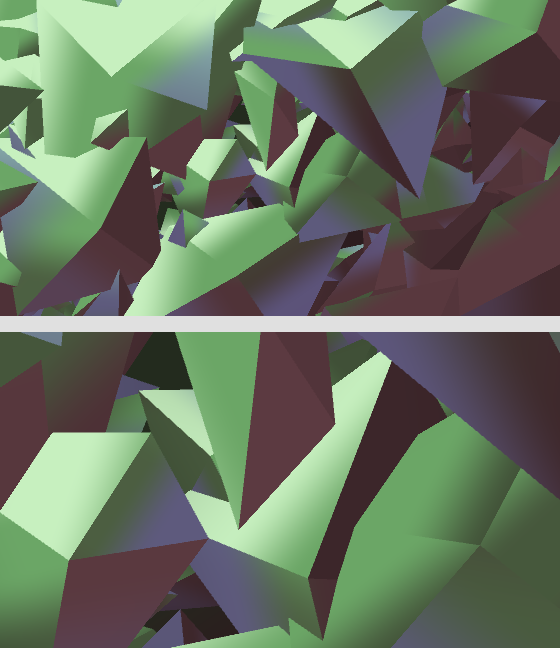
Top, the full canvas; bottom, a detail of the centre.
A Shadertoy shader for this background:

```glsl
#define BIG_CELL 0.5
#define LEVELS 3
#define SIDES 4.0
#define FACET_CONTRAST 0.55
#define FACET_JITTER 0.45
#define SHEEN 0.85
#define MAROON vec3(0.30, 0.19, 0.21)
#define OLIVE vec3(0.28, 0.35, 0.24)
#define LEAF vec3(0.42, 0.65, 0.40)
#define PALE vec3(0.78, 0.94, 0.75)
#define VIOLET vec3(0.38, 0.35, 0.53)
#define ICE vec3(0.52, 0.67, 0.69)

const float TAU = 6.28319;

struct Surface {
    float height;
    vec2 slope;   // height gradient of the visible facet
    vec2 local;   // position inside the shard, in shard sizes
    float rim;    // 0 at the apex, 1 at one rim corner
    float id;
};

vec3 hash3(float n) {
    vec3 h = fract(vec3(n) * vec3(0.1031, 0.1030, 0.0973));
    h += dot(h, h.yzx + 33.33);
    return fract((h.xxy + h.yzz) * h.zyx);
}

float cross2(vec2 a, vec2 b) { return a.x * b.y - a.y * b.x; }

// Corner of a shard relative to its apex, stretched along a diagonal
vec3 rimCorner(float seed, float spin, float k, float size) {
    vec3 h = hash3(seed + 17.0 + mod(k + SIDES, SIDES) * 3.7);
    float angle = TAU * ((k + 0.7 * h.x) / SIDES - spin);
    vec2 dir = vec2(cos(angle), sin(angle));
    float stretch = 0.75 + 0.25 * abs(dot(dir, vec2(0.8, 0.6)));
    return vec3(size * mix(0.6, 1.2, h.y) * stretch * dir, size * mix(-1.1, 0.2, h.z));
}

// Irregular pyramid; only the wedge around the point is evaluated
void addShard(vec2 q, float apex, float size, float seed, float spin, inout Surface s) {
    float k = floor(SIDES * fract(atan(q.y, q.x) / TAU + spin));
    vec3 a = rimCorner(seed, spin, k, size);
    bool before = cross2(a.xy, q) < 0.0;
    vec3 other = rimCorner(seed, spin, before ? k - 1.0 : k + 1.0, size);
    vec3 b = before ? a : other;
    if (before) { a = other; k = mod(k - 1.0 + SIDES, SIDES); }

    float area = cross2(a.xy, b.xy);
    float u = cross2(q, b.xy) / area;
    float v = cross2(a.xy, q) / area;
    float z = apex + u * a.z + v * b.z;
    if (u + v <= 1.0 && z > s.height) {
        vec2 slope = (a.z * vec2(b.y, -b.x) + b.z * vec2(-a.y, a.x)) / area;
        s = Surface(z, slope, q / size, u, seed + k * 5.3);
    }
}

Surface shardField(vec2 p) {
    Surface s = Surface(-2.0, vec2(0.0), vec2(0.0), 0.0, 0.0);
    float size = BIG_CELL;
    for (int level = 0; level < LEVELS; level++) {
        float base = -0.19 * float(level);
        // Smaller shards cannot rise above this height
        if (s.height > base + 0.7 * size) break;
        vec2 cell = floor(p / size);
        for (int n = 0; n < 9; n++) {
            vec2 c = cell + vec2(n % 3, n / 3) - 1.0;
            float seed = dot(c, vec2(13.7, 41.3)) + float(level) * 97.1 + 400.0;
            vec3 h = hash3(seed);
            vec2 q = p - (c + 0.2 + 0.6 * h.xy) * size;
            if (dot(q, q) < 1.44 * size * size)
                addShard(q, base + 0.5 * size * h.z, size, seed, h.z, s);
        }
        size *= 0.5;
    }
    return s;
}

vec3 shade(vec2 p) {
    Surface s = shardField(p);
    vec3 h = hash3(s.id + 211.0);

    // Light falls off from upper left to lower right, then varies per facet
    float light = dot(p - vec2(0.89, 0.5), vec2(-0.5, 0.75)) - 0.06;
    float tilt = -dot(s.slope, vec2(-0.4, 0.92)) / sqrt(1.0 + dot(s.slope, s.slope));
    light += FACET_CONTRAST * tilt + FACET_JITTER * (h.x - 0.5);
    light += 0.35 * dot(s.local, normalize(h.yz - 0.499));

    // Colour ramp from shadow to full light
    vec3 col = MAROON * (0.78 + 0.44 * h.z);
    col = mix(col, OLIVE * (0.9 + 0.2 * h.y), smoothstep(-0.28, -0.1, light));
    col = mix(col, LEAF, smoothstep(0.04, 0.23, light));
    col = mix(col, PALE, smoothstep(0.33, 0.52, light));

    // Cool reflected band towards one corner of some facets
    float sheen = SHEEN * step(0.55, h.y) * smoothstep(0.1, 0.6, s.rim);
    sheen *= mix(0.4, 1.0, smoothstep(-0.7, -0.2, light));
    col = mix(col, mix(VIOLET, ICE, smoothstep(0.1, 0.55, light)), sheen);

    // Deep gaps darken
    return col * mix(0.5, 1.0, smoothstep(-0.75, -0.25, s.height));
}

void mainImage(out vec4 fragColor, in vec2 fragCoord) {
    // Two diagonal samples smooth the edges
    vec3 sum = vec3(0.0);
    for (int k = 0; k < 2; k++) {
        vec2 offset = vec2(0.25, 0.2) * float(2 * k - 1);
        sum += shade((fragCoord + offset) / iResolution.y);
    }
    fragColor = vec4(sum / 2.0, 1.0);
}
```
